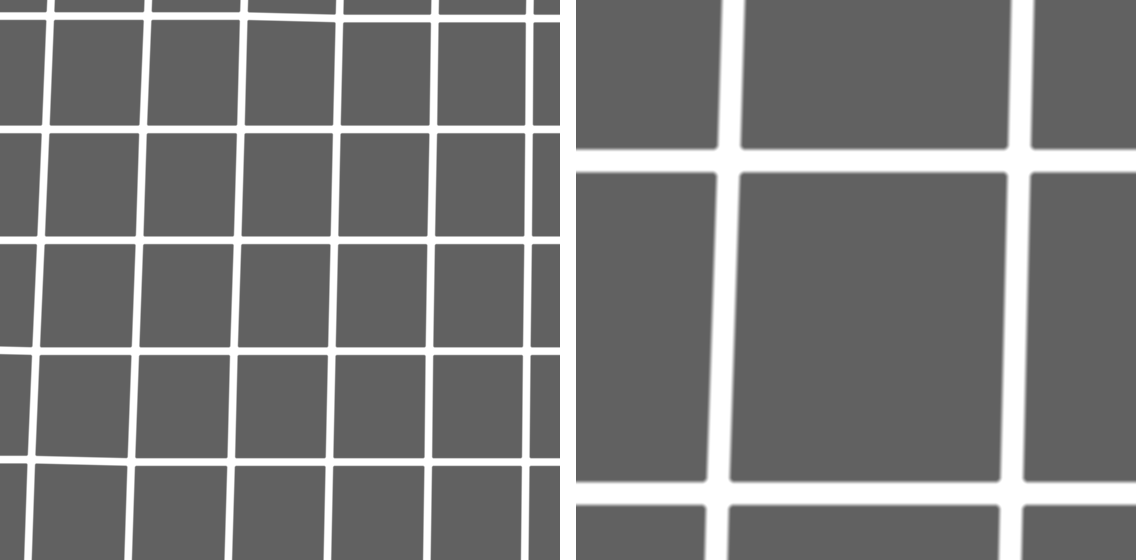
Left, the full canvas; right, a detail of the centre.
Give the GLSL for this pattern, as a three.js fragment shader.

```glsl
// Grey tiles parted by white grout lines, with leaning columns and slightly slipped rows.
varying vec2 vUv;

const vec3 TILE_COLOR = vec3(0.38);
const vec3 GROUT_COLOR = vec3(1.0);

const int COLUMN_LINES = 6;
const int ROW_LINES = 5;
const float FIRST_COLUMN = 0.0495;   // first upright line at the bottom edge
const float COLUMN_PITCH = 0.1776;
const float COLUMN_BULGE = 0.00046;  // widens the spacing towards the left
const float LEAN = 0.0419;           // rightward lean of the first line
const float LEAN_LOSS = 0.0065;      // lean lost with each further line
const float SAG = 0.0048;            // slight bow of the upright lines
const float WOBBLE = 0.0014;         // random shift at each crossing

const float FIRST_ROW = 0.1749;
const float ROW_PITCH = 0.1980;
const float ROW_SLIP = 0.0044;       // drop of a row line across one tile

const float GROUT_WIDTH = 0.0136;
const float CORNER_RADIUS = 0.0030;
const float EDGE_SOFTNESS = 0.0018;

float hash(vec2 p) {
  return fract(sin(dot(p, vec2(41.3, 289.1))) * 4375.85);
}

// Horizontal position of an upright line at height y, bent at each row.
float columnX(float column, float y) {
  float bottom = FIRST_COLUMN + COLUMN_PITCH * column
               + COLUMN_BULGE * column * (5.0 - column);
  float lean = (LEAN - LEAN_LOSS * column) * y - SAG * 0.25 * 4.0 * y * (1.0 - y) * 0.25;
  float row = (y - FIRST_ROW) / ROW_PITCH;
  float node = floor(row);
  float shift = mix(hash(vec2(column, node)), hash(vec2(column, node + 1.0)), row - node);
  return bottom + lean + WOBBLE * (shift - 0.5);
}

// Height of a row line at x; each line slips down across one column.
float rowY(float row, float x) {
  float y = FIRST_ROW + ROW_PITCH * row;
  float slipColumn = mod(3.0 - row, 6.0) - 3.0;
  float left = columnX(slipColumn, y);
  float right = columnX(slipColumn + 1.0, y);
  return y + ROW_SLIP * (1.0 - clamp((x - left) / (right - left), 0.0, 1.0));
}

void main() {
  // Distance to the nearest upright and level line
  vec2 lineDistance = vec2(1.0);
  for (int i = 0; i < COLUMN_LINES; i++) {
    lineDistance.x = min(lineDistance.x, abs(vUv.x - columnX(float(i), vUv.y)));
  }
  for (int i = 0; i < ROW_LINES; i++) {
    lineDistance.y = min(lineDistance.y, abs(vUv.y - rowY(float(i), vUv.x)));
  }

  // Depth inside the tile, with rounded corners
  vec2 depth = lineDistance - 0.5 * GROUT_WIDTH;
  float inside = CORNER_RADIUS - length(max(CORNER_RADIUS - depth, 0.0));
  float tile = smoothstep(-EDGE_SOFTNESS, EDGE_SOFTNESS, inside);

  gl_FragColor = vec4(mix(GROUT_COLOR, TILE_COLOR, tile), 1.0);
}
```
